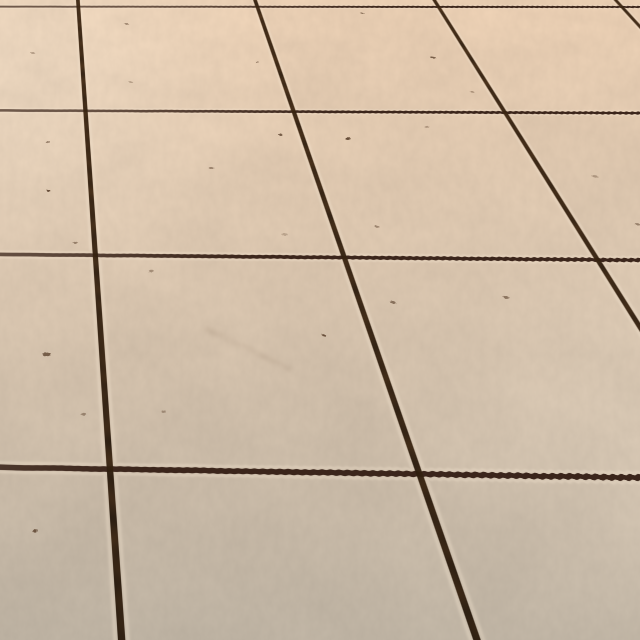
Give the GLSL for this texture, as a WebGL 2 fragment shader.

```glsl
#version 300 es
precision highp float;

uniform vec2 u_resolution;
out vec4 fragColor;

const vec3 NEAR_BEIGE = vec3(0.735, 0.692, 0.630);
const vec3 FAR_PEACH = vec3(0.912, 0.805, 0.696);
const vec3 CREAM = vec3(0.95, 0.89, 0.81);
const vec3 GROUT = vec3(0.18, 0.115, 0.055);
const vec3 CROSS_GROUT = vec3(0.23, 0.145, 0.105);
const vec3 DIRT = vec3(0.36, 0.26, 0.18);
const float HALF_SEAM = 0.0105;

float hash(vec2 p) {
    vec3 q = fract(vec3(p.xyx) * 0.1031);
    q += dot(q, q.yzx + 33.33);
    return fract((q.x + q.y) * q.z);
}

float corner(vec2 cell, vec2 offset) {
    float angle = 6.2832 * hash(cell);
    return dot(vec2(cos(angle), sin(angle)), offset);
}

float gradientNoise(vec2 p) {
    vec2 i = floor(p), f = fract(p);
    vec2 u = f * f * f * (f * (f * 6.0 - 15.0) + 10.0);
    vec2 e = vec2(1.0, 0.0);
    return mix(mix(corner(i, f), corner(i + e, f - e), u.x),
               mix(corner(i + e.yx, f - e.yx), corner(i + 1.0, f - 1.0), u.x), u.y);
}

float fbm(vec2 p, int octaves) {
    float sum = 0.0, amplitude = 0.5;
    for (int k = 0; k < octaves; k++) {
        sum += amplitude * gradientNoise(p);
        p = p * 2.03 + 17.1;
        amplitude *= 0.5;
    }
    return sum;
}

// Perspective plane: one unit per tile, rows counted toward the viewer
vec2 floorPosition(vec2 uv) {
    mat3 tileToCanvas = mat3(0.2773, 0.0001, -0.006,
                             -0.0075, 0.1386, -0.1395,
                             0.1224, 0.0104, 1.0);
    vec3 p = inverse(tileToCanvas) * vec3(uv.x, 1.0 - uv.y, 1.0);
    return p.xy / p.z;
}

float seamDistance(float coord) {
    return abs(fract(coord + 0.5) - 0.5);
}

float coverage(float dist, float halfWidth, float blur) {
    return 1.0 - smoothstep(halfWidth - blur, halfWidth + blur, dist);
}

float segmentDistance(vec2 p, vec2 a, vec2 b) {
    vec2 d = b - a;
    return length(p - a - d * clamp(dot(p - a, d) / dot(d, d), 0.0, 1.0));
}

// Sparse chips and crumbs, one candidate per cell
float specks(vec2 tile, float density, float chance, float blur) {
    vec2 cell = floor(tile * density);
    vec2 center = 0.2 + 0.6 * vec2(hash(cell + 3.7), hash(cell + 9.2));
    vec2 p = (fract(tile * density) - center) / density;
    float angle = 1.2 * (hash(cell + 21.4) - 0.5);
    p = mat2(cos(angle), sin(angle), -sin(angle), cos(angle)) * p;
    float size = mix(0.005, 0.011, hash(cell + 5.5));
    float dist = length(p * vec2(0.75, 1.1)) + 0.004 * gradientNoise(tile * 140.0);
    float strength = mix(0.25, 0.95, hash(cell + 31.8));
    return step(hash(cell + 40.3), chance) * strength * coverage(dist, size, blur);
}

// Warm light fading toward the viewer, with soft glare at the sides
vec3 glaze(vec2 uv, vec2 tile) {
    vec3 color = mix(NEAR_BEIGE, FAR_PEACH, uv.y);
    float leftGlare = exp(-10.0 * dot(uv - vec2(0.0, 0.92), uv - vec2(0.0, 0.92)));
    float rightGlare = exp(-9.0 * dot(uv - vec2(1.05, 0.3), uv - vec2(1.05, 0.3)));
    color = mix(color, CREAM, 0.4 * leftGlare + 0.25 * rightGlare);
    color *= 1.0 + 0.022 * (hash(floor(tile) + 50.0) - 0.5);
    color *= 1.0 + 0.05 * fbm(tile * 3.0, 4);
    color *= 1.0 + 0.035 * fbm(uv * vec2(75.0, 50.0), 3);
    return color;
}

void main() {
    vec2 uv = gl_FragCoord.xy / u_resolution;
    vec2 tile = floorPosition(uv);
    vec2 blur = 0.65 * fwidth(tile);

    vec3 color = glaze(uv, tile);

    // Faint scuff and scattered dirt
    float scuff = segmentDistance(uv, vec2(0.325, 0.485), vec2(0.45, 0.425));
    float scuffWear = 0.5 + fbm(uv * 38.0, 2);
    color = mix(color, DIRT, 0.13 * scuffWear * exp(-pow(scuff / 0.006, 2.0)));
    color = mix(color, DIRT, specks(tile, 3.0, 0.19, max(blur.x, 0.003)));

    // Cross seams ripple and darken toward the right
    float ripple = 0.0025 * uv.x * sin(tile.x * 230.0) + 0.002 * gradientNoise(tile * 9.0);
    vec2 dist = vec2(seamDistance(tile.x), seamDistance(tile.y + ripple));

    // Pale bevel beside each seam
    vec2 bevel = exp(-pow((dist - 0.018) / 0.007, vec2(2.0)));
    color = mix(color, CREAM, 0.32 * max(bevel.x, bevel.y));

    float crossWear = mix(0.7, 1.0, smoothstep(0.0, 0.6, uv.x + 0.5 - 0.6 * uv.y));
    float cross = crossWear * coverage(dist.y, HALF_SEAM, blur.y);
    color = mix(color, CROSS_GROUT, cross);
    float lengthwise = coverage(dist.x, HALF_SEAM, blur.x);
    vec3 grout = GROUT * (1.0 + 0.5 * gradientNoise(tile * 14.0) + 0.3 * uv.y);
    color = mix(color, grout, 0.96 * lengthwise);

    fragColor = vec4(color, 1.0);
}
```
